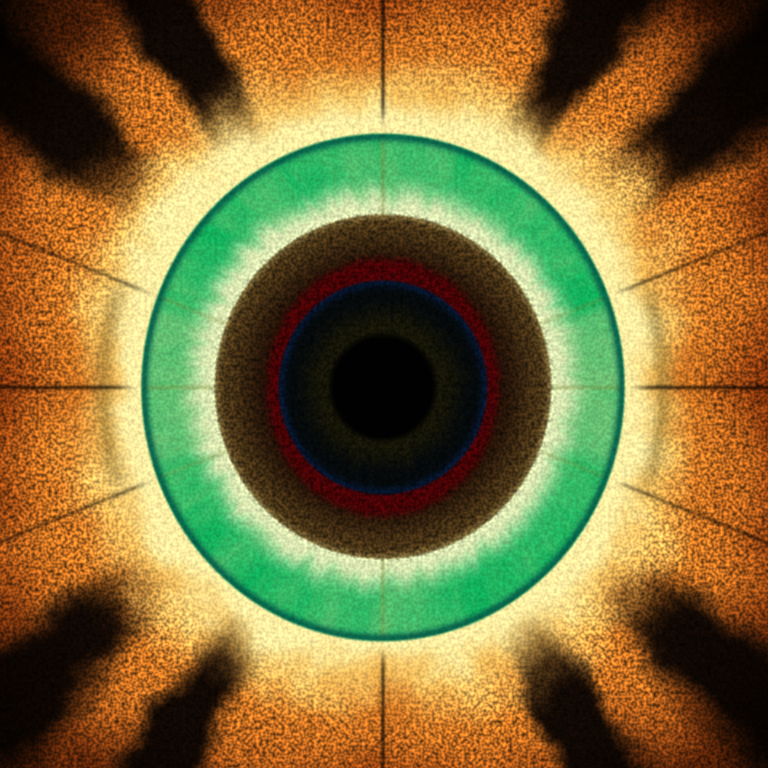
A three.js fragment shader for this background:

```glsl
#define CENTER vec2(0.4987, 0.4955)
#define RING_RADIUS 0.315
#define DISC_RADIUS 0.219
#define RED_RADIUS 0.151
#define NAVY_RADIUS 0.136
#define PUPIL_RADIUS 0.069
#define GLOW_REACH 0.08
#define EDGE 0.0025
#define GRAIN_SCALE 240.0
#define GRAIN_AMOUNT 0.75
#define SEAM_ANGLE 0.384

varying vec2 vUv;

vec2 hashGradient(vec2 cell) {
  vec3 h = fract(cell.xyx * vec3(0.1031, 0.1030, 0.0973));
  h += dot(h, h.yzx + 33.33);
  float turn = 6.2832 * fract((h.x + h.y) * h.z);
  return vec2(cos(turn), sin(turn));
}

float gradientNoise(vec2 p) {
  vec2 i = floor(p), f = fract(p);
  vec2 u = f * f * f * (f * (f * 6.0 - 15.0) + 10.0);
  float a = dot(hashGradient(i), f);
  float b = dot(hashGradient(i + vec2(1.0, 0.0)), f - vec2(1.0, 0.0));
  float c = dot(hashGradient(i + vec2(0.0, 1.0)), f - vec2(0.0, 1.0));
  float d = dot(hashGradient(i + 1.0), f - 1.0);
  return mix(mix(a, b, u.x), mix(c, d, u.x), u.y);
}

float fbm(vec2 p) {
  float sum = 0.0, amp = 0.6;
  for (int i = 0; i < 4; i++) {
    sum += amp * gradientNoise(p);
    p = p * 2.03 + 17.0;
    amp *= 0.55;
  }
  return sum;
}

// Signed distance to an upright oval, measured along x
float oval(vec2 q, float radius, float stretch) {
  return length(q / vec2(1.0, stretch)) - radius;
}

float inside(float d, float soft) {
  return 1.0 - smoothstep(-soft, soft, d);
}

float bump(float x, float width) {
  return exp(-x * x / (width * width));
}

// Dark wedge around one folded angle
float spoke(float angle, float axis, float halfWidth, float start, float r, float rough) {
  float side = abs(angle - axis) + rough * 0.09;
  return (1.0 - smoothstep(halfWidth * 0.5, halfWidth * 1.3, side))
    * smoothstep(start, start + 0.12, r + rough * 0.06);
}

vec3 rays(vec2 q, float r, float angle, float d, float cloud, float seams) {
  float reach = GLOW_REACH * (0.8 + 0.5 * sin(2.0 * angle));
  float x = max(d, 0.0) / reach + cloud * 0.7;
  vec3 col = mix(vec3(1.0, 0.94, 0.64), vec3(0.95, 0.74, 0.36), smoothstep(0.15, 0.8, x));
  col = mix(col, vec3(0.79, 0.45, 0.14), smoothstep(0.6, 1.4, x));
  col = mix(col, vec3(0.49, 0.19, 0.04), smoothstep(1.2, 3.2, x));

  // Olive arcs beside the ring
  float arc = bump(d - 0.05, 0.012) * (1.0 - smoothstep(0.28, 0.42, angle));
  col = mix(col, vec3(0.48, 0.38, 0.16), arc * 0.45);

  // Spokes, seams and darkened corners
  float dark = max(spoke(angle, 1.045, 0.095, 0.345, r, cloud),
                   spoke(angle, 0.69, 0.115, 0.38, r, cloud));
  col = mix(col, vec3(0.035, 0.015, 0.008), dark * 0.96);
  col *= 1.0 - 0.6 * seams * smoothstep(0.0, 0.04, d);
  float corner = smoothstep(0.5, 0.74, r + cloud * 0.08);
  return col * (1.0 - corner * mix(0.55, 0.85, step(0.0, q.y)));
}

vec3 greenRing(float angle, float dOuter, float dDisc, float streak, float cloud, float seams) {
  float depth = dDisc + streak * 0.025;
  vec3 col = mix(vec3(0.07, 0.69, 0.36), vec3(0.30, 0.74, 0.42), clamp(0.4 + cloud + streak, 0.0, 1.0));
  float sidePale = (1.0 - smoothstep(0.28, 0.4, angle)) * 0.4;
  float topPale = smoothstep(1.1, 1.5, angle) * 0.15;
  col = mix(col, vec3(0.68, 0.80, 0.53), sidePale + topPale);
  col = mix(col, vec3(0.87, 0.91, 0.70), 1.0 - smoothstep(0.008, 0.055, depth));
  col = mix(col, vec3(0.48, 0.55, 0.25), seams * 0.4);
  return mix(col, vec3(0.02, 0.36, 0.28), bump(dOuter + 0.004, 0.006) * 0.9);
}

vec3 darkDisc(vec2 q, float r, float dDisc, float streak) {
  vec3 col = mix(vec3(0.13, 0.065, 0.025), vec3(0.29, 0.21, 0.09), smoothstep(-0.07, -0.004, dDisc));
  col = mix(col, vec3(0.47, 0.40, 0.22), bump(dDisc + 0.002, 0.005) * 0.8);
  float dRed = oval(q, RED_RADIUS, 1.11) + streak * 0.005;
  col = mix(col, vec3(0.27, 0.01, 0.02), inside(dRed, 0.008));
  float dNavy = oval(q, NAVY_RADIUS, 1.025);
  vec3 iris = mix(vec3(0.085, 0.08, 0.025), vec3(0.02, 0.035, 0.04),
                  smoothstep(0.075, 0.12, r + streak * 0.02));
  iris = mix(iris, vec3(0.02, 0.08, 0.17), bump(dNavy + 0.002, 0.007));
  col = mix(col, iris, inside(dNavy, EDGE));
  return mix(col, vec3(0.003), inside(r - PUPIL_RADIUS, 0.006));
}

void main() {
  vec2 q = vUv - CENTER;
  float r = length(q);
  float angle = atan(abs(q.y), max(abs(q.x), 0.00001));
  float cloud = fbm(vUv * 9.0 + 5.0);
  float streak = fbm(q / max(r, 0.001) * 9.0 + r * 5.0);
  float grain = gradientNoise(vUv * GRAIN_SCALE) + 0.6 * gradientNoise(vUv * GRAIN_SCALE * 0.53 + 40.0);

  float seams = bump(q.x, 0.003) + bump(q.y, 0.003) + 0.7 * bump(r * sin(angle - SEAM_ANGLE), 0.003);
  float dOuter = oval(q, RING_RADIUS, 1.05);
  float dDisc = oval(q - vec2(0.0, 0.001), DISC_RADIUS, 1.024);

  vec3 col = rays(q, r, angle, dOuter, cloud, seams);
  col = mix(col, greenRing(angle, dOuter, dDisc, streak, cloud, seams), inside(dOuter, EDGE));
  col = mix(col, darkDisc(q, r, dDisc, streak), inside(dDisc, EDGE));

  // Grain grows away from the glow and inside the disc
  float rough = mix(0.22, 1.0, smoothstep(0.02, 0.14, dOuter));
  rough = mix(rough, 0.9, inside(dDisc, 0.01));
  col *= max(1.0 + grain * GRAIN_AMOUNT * rough, 0.0);
  gl_FragColor = vec4(clamp(col, 0.0, 1.0), 1.0);
}
```
